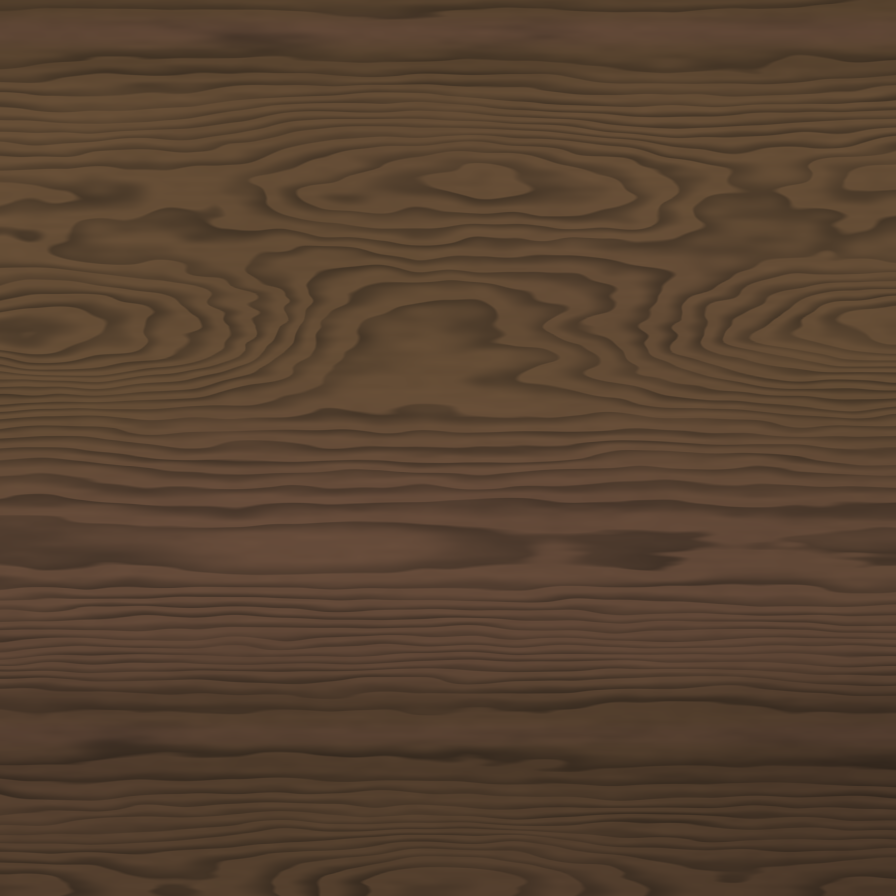
Write a WebGL 2 fragment shader that draws this texture.

```glsl
#version 300 es
precision highp float;

uniform vec2 u_resolution;
out vec4 outColor;

const float BAND_START = 0.035;
const float BAND_PERIOD = 0.785;
const float RINGS_PER_BAND = 10.0;

float hash(vec2 p) {
    return fract(sin(dot(p, vec2(127.1, 311.7))) * 43758.5);
}

// Value noise in the range -1 to 1
float noise(vec2 p) {
    vec2 cell = floor(p);
    vec2 f = fract(p);
    f = f * f * (3.0 - 2.0 * f);
    float low = mix(hash(cell), hash(cell + vec2(1, 0)), f.x);
    float high = mix(hash(cell + vec2(0, 1)), hash(cell + vec2(1, 1)), f.x);
    return 2.0 * mix(low, high, f.y) - 1.0;
}

float fbm(vec2 p) {
    float sum = 0.0;
    float amplitude = 0.55;
    for (int i = 0; i < 3; i++) {
        sum += amplitude * noise(p);
        p = p * 2.03 + 17.3;
        amplitude *= 0.5;
    }
    return sum;
}

// Soft elliptical mound, repeating across the board
float mound(vec2 p, vec2 centre, vec2 radius) {
    vec2 d = p - centre;
    d.x = fract(d.x + 0.5) - 0.5;
    d /= radius;
    return exp(-dot(d, d));
}

float bell(float x, float centre, float width) {
    float d = (x - centre) / width;
    return exp(-d * d);
}

// Straight grain: steep slopes give dense lines, flat parts give wide bands
float straightGrain(float v) {
    return 0.3 + 7.0 * smoothstep(0.04, 0.19, v)
        - 10.45 * smoothstep(0.38, 0.60, v)
        + 13.45 * smoothstep(0.62, 0.81, v);
}

// Growth height whose whole-number contours are the ring edges
float growthHeight(vec2 p) {
    float figure = smoothstep(0.08, 0.2, p.y) * (1.0 - smoothstep(0.4, 0.5, p.y));
    float lens = mound(p, vec2(0.37, 0.61), vec2(0.3, 0.04));
    float waviness = 1.0 - 0.7 * lens;
    float v = p.y + waviness * (0.013 * fbm(p * vec2(4.0, 10.0)) + 0.003 * noise(p * vec2(19.0, 50.0)));
    float row = floor((v - BAND_START) / BAND_PERIOD);
    vec2 q = vec2(p.x, v - row * BAND_PERIOD);
    float height = straightGrain(q.y) + row * RINGS_PER_BAND;

    // Cathedral figure with ragged flanks
    q.x += figure * 0.05 * fbm(p * vec2(5.0, 27.0));
    height += 5.2 * mound(q, vec2(0.51, 0.21), vec2(0.25, 0.065));
    height += 3.0 * mound(q, vec2(0.0, 0.21), vec2(0.14, 0.05));
    height += 5.0 * mound(q, vec2(0.15, 0.365), vec2(0.18, 0.065));
    height += 5.0 * mound(q, vec2(0.93, 0.365), vec2(0.18, 0.065));
    height -= 3.2 * mound(q, vec2(0.47, 0.37), vec2(0.18, 0.07));
    height += figure * (1.0 * fbm(p * vec2(6.0, 17.0)) + 0.2 * noise(p * vec2(28.0, 75.0)));

    // Lines that merge and split
    height += waviness * (1.0 - figure) * 0.5 * fbm(p * vec2(7.0, 45.0));

    // Narrow lens in the lower flat band
    height -= 0.75 * mound(q, vec2(0.37, 0.61), vec2(0.17, 0.024));
    return height + 0.15 * noise(p * vec2(3.0, 7.0) + 4.0);
}

// Darkness of a ring: slow rise into late wood, then a crisp edge
float lateWood(float height) {
    float footprint = fwidth(height);
    float edge = clamp(1.6 * footprint, 0.12, 0.5);
    float phase = fract(height);
    float rise = smoothstep(0.25, 1.0 - 0.4 * edge, phase);
    float fall = 1.0 - smoothstep(1.0 - edge, 1.0, phase);
    return mix(rise * fall, 0.3, smoothstep(0.3, 0.8, footprint));
}

vec3 woodColor(vec2 p, float dark) {
    float local = mod(p.y - BAND_START, BAND_PERIOD);
    float bandDistance = min(local, BAND_PERIOD - local);
    float band = 1.0 - smoothstep(0.0, 0.03, bandDistance);
    float red = max(smoothstep(0.40, 0.60, p.y) * (1.0 - 0.5 * smoothstep(0.72, 0.8, p.y)), band);
    red = clamp(red + 0.3 * fbm(p * vec2(3.0, 6.0)), 0.0, 1.0);

    vec3 early = mix(vec3(0.397, 0.303, 0.210), vec3(0.395, 0.292, 0.225), red);
    vec3 late = mix(vec3(0.278, 0.217, 0.155), vec3(0.275, 0.210, 0.163), red);
    return mix(early, late, dark);
}

// Broad tone across the board
float boardShade(vec2 p) {
    float local = mod(p.y - BAND_START, BAND_PERIOD);
    float bandDistance = min(local, BAND_PERIOD - local);
    float shade = 1.0 - 0.17 * smoothstep(0.62, 0.95, p.y);
    shade -= 0.05 * (1.0 - smoothstep(0.0, 0.15, p.y));
    shade -= 0.10 * bell(bandDistance, 0.034, 0.024);
    shade -= 0.06 * smoothstep(0.5, 1.0, p.x) * smoothstep(0.3, 1.0, p.y);
    return shade + 0.03 * fbm(p * vec2(3.0, 8.0) + 9.0);
}

void main() {
    vec2 p = gl_FragCoord.xy / u_resolution;
    p.y = 1.0 - p.y;

    // Rings fade in and out along the grain
    float strength = 0.76 + 0.36 * noise(p * vec2(8.0, 45.0));
    float dark = lateWood(growthHeight(p)) * strength;

    // Fine fibres
    float fibre = 0.018 * noise(p * vec2(14.0, 190.0)) + 0.015 * noise(p * vec2(50.0, 130.0));
    vec3 color = woodColor(p, dark) * (boardShade(p) + fibre);
    outColor = vec4(color, 1.0);
}
```
